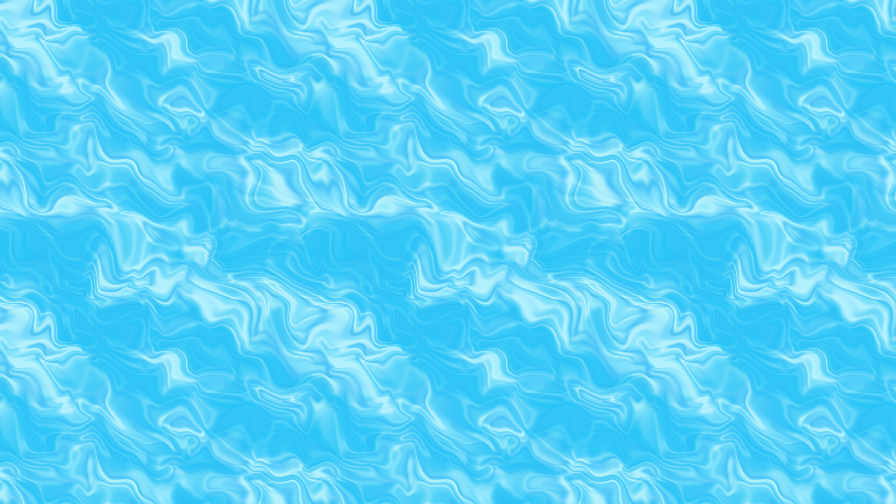
Reproduce this pattern procedurally as a Shadertoy shader.

```glsl
// Seamless tile of rippling, marbled cyan water with slanted pale folds.

const float PI = 3.14159;
const float TILE_SIZE = 0.635;   // tile side as a fraction of canvas height
const vec3 DEEP = vec3(0.19, 0.78, 0.97);
const vec3 PALE = vec3(0.70, 0.945, 0.99);
const vec3 SHADE = vec3(0.24, 0.74, 0.97);

vec2 hash22(vec2 p) {
    vec3 q = fract(p.xyx * vec3(0.1031, 0.1030, 0.0973));
    q += dot(q, q.yzx + 33.33);
    return fract((q.xx + q.yz) * q.zy);
}

// Dot product of a lattice corner's random gradient with the offset to it
float cornerValue(vec2 cell, vec2 local, vec2 corner, vec2 period, float seed) {
    vec2 wrapped = mod(cell + corner, period);
    vec2 gradient = 2.0 * hash22(wrapped + seed * 17.0) - 1.0;
    return dot(gradient, local - corner);
}

// Gradient noise over the unit square, repeating with period 1
float tileNoise(vec2 p, vec2 cells, float seed) {
    p *= cells;
    vec2 cell = floor(p);
    vec2 f = p - cell;
    vec2 s = f * f * f * (f * (f * 6.0 - 15.0) + 10.0);
    float low = mix(cornerValue(cell, f, vec2(0, 0), cells, seed),
                    cornerValue(cell, f, vec2(1, 0), cells, seed), s.x);
    float high = mix(cornerValue(cell, f, vec2(0, 1), cells, seed),
                     cornerValue(cell, f, vec2(1, 1), cells, seed), s.x);
    return 1.6 * mix(low, high, s.y);
}

vec2 warp(vec2 p, float cells, float amount, float seed) {
    return p + amount * vec2(tileNoise(p, vec2(cells), seed),
                             tileNoise(p, vec2(cells), seed + 1.0));
}

// Soft line along the zero crossings of a wave
float crease(float phase, float width) {
    float wave = sin(phase) / width;
    return exp(-wave * wave);
}

vec3 waterColor(vec2 p) {
    // Successively finer swirls
    p = warp(p, 5.0, 0.055, 1.0);
    p = warp(p, 9.0, 0.055, 3.0);
    p = warp(p, 17.0, 0.018, 5.0);

    // Integer shears keep the tile seamless and stretch noise along the slope
    float across = p.x + 2.0 * p.y;
    vec2 steep = vec2(p.x + p.y, across);
    vec2 shallow = vec2(p.y, across);

    float band = cos(2.0 * PI * (across - 0.03));
    float swell = tileNoise(shallow, vec2(7, 3), 7.0)
                + 0.7 * tileNoise(steep, vec2(10, 5), 8.0)
                + 0.6 * tileNoise(p, vec2(7), 12.0);
    float height = 0.32 * band + 0.95 * swell;
    float light = smoothstep(-0.65, 0.8, height);

    // Pale folds, each with a shadow on one side
    float phase = PI * (2.2 * tileNoise(shallow, vec2(8, 4), 9.0)
                      + 1.2 * tileNoise(steep, vec2(9, 4), 10.0) + 0.8 * height);
    float fold = crease(phase, 0.4);
    float shadow = crease(phase - 1.0, 0.42);

    // Finer creases between the main folds
    float finePhase = PI * (1.8 * tileNoise(shallow, vec2(12, 6), 11.0) + 1.1 * height);
    float fineFold = crease(finePhase, 0.42);
    float fineShadow = crease(finePhase - 1.0, 0.4);

    float tone = light * 0.72 + fold * mix(0.2, 0.58, light)
               + fineFold * mix(0.12, 0.3, light) - 0.08;
    vec3 color = mix(DEEP, PALE, clamp(tone, 0.0, 1.0));
    color = mix(color, SHADE, shadow * mix(0.3, 0.58, light));
    return color - fineShadow * mix(0.02, 0.07, light) * vec3(1.0, 0.5, 0.05);
}

void mainImage(out vec4 fragColor, in vec2 fragCoord) {
    vec2 tilePosition = fragCoord / (iResolution.y * TILE_SIZE);
    fragColor = vec4(waterColor(tilePosition), 1.0);
}
```
